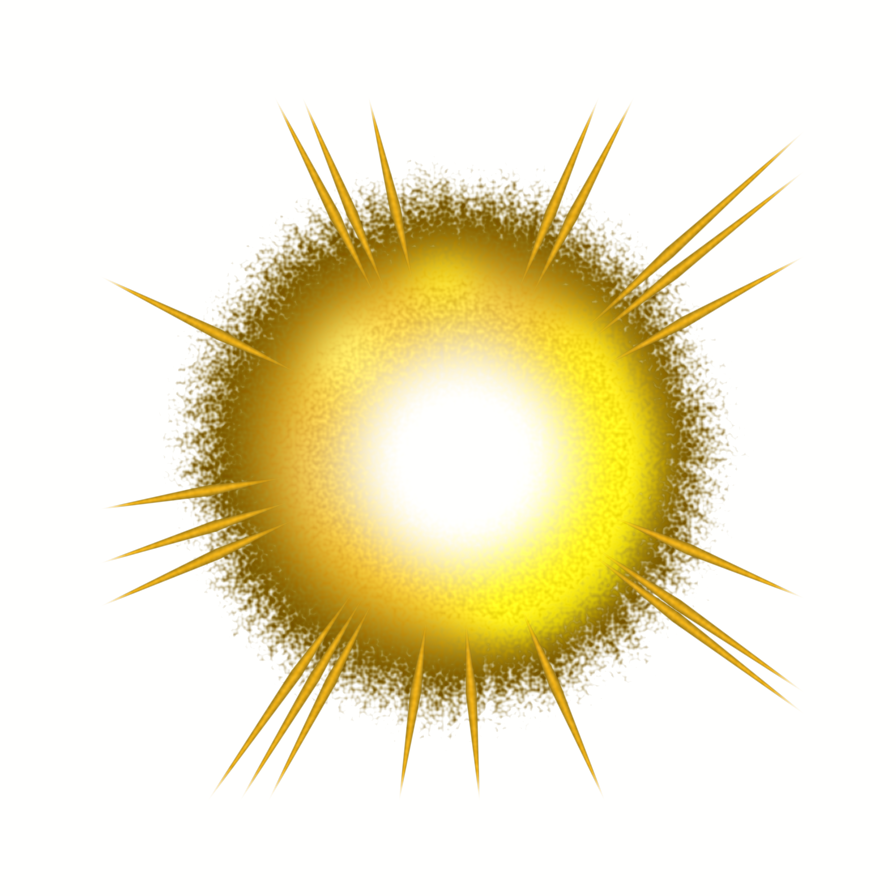
Give the GLSL for this background, as a Shadertoy shader.

```glsl
// A grainy golden fireball with a white-hot core and thin radial spikes on white.

const vec3 WHITE = vec3(1.0, 1.0, 0.995);
const vec3 OLIVE = vec3(0.50, 0.38, 0.02);
const vec3 GOLD = vec3(0.94, 0.70, 0.10);
const vec3 TAN = vec3(0.91, 0.77, 0.42);
const vec3 YELLOW = vec3(1.0, 0.96, 0.08);
const vec3 PALE = vec3(1.0, 0.93, 0.42);

const int SPIKES = 21;
const float SPIKE_ANGLES[SPIKES] = float[](
    28.7, 38.3, 42.1, 62.7, 67.4, 103.4, 113.1, 116.8, 153.9, 189.7, 198.0,
    204.1, 235.2, 238.9, 242.4, 261.4, 274.4, 293.4, 323.0, 325.3, 337.0);

// Gradient noise, roughly -0.7 to 0.7
vec2 gradient(vec2 cell) {
    vec3 h = fract(cell.xyx * vec3(0.1031, 0.1030, 0.0973));
    h += dot(h, h.yzx + 33.33);
    float angle = 6.28318 * fract((h.x + h.y) * h.z);
    return vec2(cos(angle), sin(angle));
}

float gradientNoise(vec2 p) {
    vec2 i = floor(p), f = fract(p);
    vec2 u = f * f * f * (f * (f * 6.0 - 15.0) + 10.0);
    vec2 e = vec2(0.0, 1.0);
    float a = dot(gradient(i), f);
    float b = dot(gradient(i + e.yx), f - e.yx);
    float c = dot(gradient(i + e.xy), f - e.xy);
    float d = dot(gradient(i + e.yy), f - e.yy);
    return mix(mix(a, b, u.x), mix(c, d, u.x), u.y);
}

// Soft round patch of light
float glow(vec2 p, vec2 center, float size) {
    vec2 d = (p - center) / size;
    return exp(-dot(d, d));
}

// Fireball surface: warm patches, dark rim, white core
vec3 fireballColor(vec2 p, float grain) {
    float yellow = glow(p, vec2(0.145, -0.125), 0.105)
                 + 0.75 * glow(p, vec2(0.190, 0.005), 0.09)
                 + 0.65 * glow(p, vec2(0.065, -0.175), 0.08)
                 + 0.55 * glow(p, vec2(0.155, 0.110), 0.07)
                 + 0.55 * glow(p, vec2(-0.010, 0.195), 0.05);
    yellow = min(yellow, 1.0);
    float tan1 = glow(p, vec2(-0.115, -0.020), 0.085);
    float tan2 = glow(p, vec2(0.010, 0.115), 0.085);

    vec3 color = mix(GOLD, TAN, min(0.85 * (tan1 + tan2), 1.0));
    color = mix(color, PALE, 0.85 * glow(p, vec2(-0.115, 0.104), 0.055));
    color = mix(color, PALE, 0.85 * glow(p, vec2(0.06, -0.04), 0.16));
    color = mix(color, YELLOW, yellow * 0.9);

    float rimStart = 0.155 + 0.045 * yellow;
    float rim = smoothstep(rimStart, 0.268, length(p) + 0.022 * grain);
    color = mix(color, OLIVE, rim);
    color += 0.13 * grain * vec3(0.8, 1.0, 0.7);

    float coreDistance = length(p - vec2(0.012, -0.013));
    float core = 1.0 - smoothstep(0.065, 0.175, coreDistance + 0.012 * grain);
    return mix(color, WHITE, core);
}

// Ragged, dissolving outline of the fireball
float fireballCoverage(vec2 p, float grain) {
    float r = length(p);
    vec2 direction = p / max(r, 0.001);
    float bulge = 0.012 * gradientNoise(direction * 2.5 + 7.0);
    float streaks = 0.022 * gradientNoise(direction * 22.0 + r * 12.0);
    return 1.0 - smoothstep(0.245, 0.308, r + bulge + streaks + 0.035 * grain);
}

// Tapered spike along a ray: x is coverage, y is closeness to its axis
vec2 spike(vec2 p, float angle, float pixel) {
    vec2 axis = vec2(cos(angle), sin(angle));
    float tip = 0.394 / max(abs(axis.x), abs(axis.y));
    float along = (dot(p, axis) - 0.19) / (tip - 0.19);
    float across = abs(dot(p, vec2(-axis.y, axis.x)));
    float taper = clamp(min(along / 0.4, (1.0 - along) / 0.6), 0.0, 1.0);
    float width = 0.0062 * taper;
    float edge = 1.0 - smoothstep(width - pixel, width + pixel, across);
    float fade = smoothstep(0.0, 0.25, along) * (1.0 - smoothstep(0.82, 1.0, along));
    return vec2(edge * fade, 1.0 - smoothstep(0.0, width + pixel, across));
}

void mainImage(out vec4 fragColor, in vec2 fragCoord) {
    float pixel = 1.0 / min(iResolution.x, iResolution.y);
    vec2 p = (fragCoord - 0.5 * iResolution.xy) * pixel - vec2(0.005, -0.001);
    float grain = gradientNoise(p * 210.0 + 400.0)
                + 0.6 * gradientNoise(p * 117.0 + 300.0);

    vec3 color = mix(WHITE, fireballColor(p, grain), fireballCoverage(p, grain));

    // Spikes drawn over the ball
    for (int i = 0; i < SPIKES; i++) {
        vec2 s = spike(p, radians(SPIKE_ANGLES[i]), pixel);
        vec3 metal = mix(OLIVE + 0.08, GOLD, s.y) + 0.05 * grain;
        color = mix(color, metal, s.x);
    }
    fragColor = vec4(clamp(color, 0.0, 1.0), 1.0);
}
```
